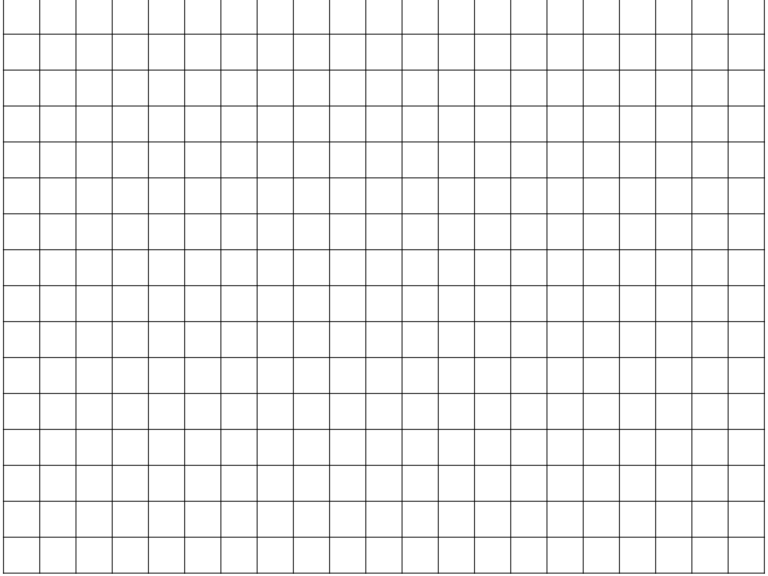
A WebGL 1 fragment shader for this pattern:

```glsl
precision highp float;

uniform vec2 u_resolution;

// Lengths are in units of the canvas height.
const vec2 GRID_ORIGIN = vec2(0.0061, 0.0050);
const vec2 CELL_SIZE = vec2(0.0629, 0.06238);
const vec2 CELL_COUNT = vec2(21.0, 16.0);
const float LINE_WIDTH = 0.00148;
const vec3 PAPER_COLOR = vec3(1.0);
const vec3 INK_COLOR = vec3(0.0);

// Integral of a tent filter two pixels wide, from -0.5 to 0.5.
vec2 smoothEdge(vec2 offset, float pixel) {
  vec2 t = clamp(offset / pixel, -1.0, 1.0);
  return t - 0.5 * t * abs(t);
}

// Filtered coverage of the span between two edges, per axis.
vec2 spanCoverage(vec2 p, vec2 low, vec2 high, float pixel) {
  return smoothEdge(p - low, pixel) - smoothEdge(p - high, pixel);
}

float gridInk(vec2 p, float pixel) {
  vec2 halfWidth = vec2(0.5 * LINE_WIDTH);
  vec2 local = p - GRID_ORIGIN;

  // Nearest ruled line on each axis, limited to the grid.
  vec2 index = clamp(floor(local / CELL_SIZE + 0.5), vec2(0.0), CELL_COUNT);
  vec2 offset = local - index * CELL_SIZE;
  vec2 lines = spanCoverage(offset, -halfWidth, halfWidth, pixel);

  // Lines end at the outer frame, leaving a bare margin.
  vec2 extent = CELL_COUNT * CELL_SIZE;
  vec2 inside = spanCoverage(local, -halfWidth, extent + halfWidth, pixel);
  lines *= inside.yx;

  return lines.x + lines.y - lines.x * lines.y;
}

void main() {
  float pixel = 1.0 / u_resolution.y;
  vec2 p = gl_FragCoord.xy * pixel;
  vec3 color = mix(PAPER_COLOR, INK_COLOR, gridInk(p, pixel));
  gl_FragColor = vec4(color, 1.0);
}
```
